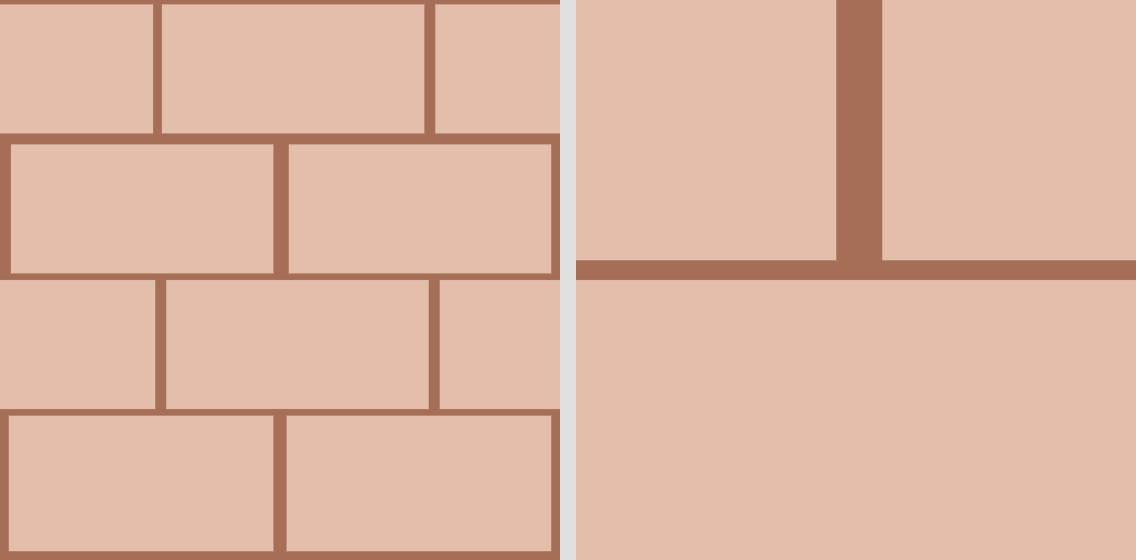
Left: the whole. Right: its middle third, enlarged.
A Shadertoy shader for this pattern:

```glsl
// Signed distance to a mortar joint that wraps around the tile edge (period 256)
float jointDistance(float position, float centre, float halfWidth) {
    return abs(mod(position - centre + 128.0, 256.0) - 128.0) - halfWidth;
}

void mainImage(out vec4 fragColor, in vec2 fragCoord) {
    // 256 units per repeat: four courses, two bricks in each
    float pixel = 256.0 / iResolution.y;
    vec2 p = mod(fragCoord * pixel, 256.0);

    // Horizontal beds, listed upward from the bottom
    vec4 bedCentre = vec4(1.0, 67.5, 129.5, 192.5);
    vec4 bedHalfWidth = vec4(3.0, 1.5, 1.5, 2.5);
    float mortar = 256.0;
    for (int i = 0; i < 4; i++) {
        mortar = min(mortar, jointDistance(p.y, bedCentre[i], bedHalfWidth[i]));
    }

    // Uneven upright joints per course: centre, half width, centre, half width
    vec4 uprights[4] = vec4[4](
        vec4(0.0, 4.0, 128.0, 3.0),
        vec4(73.5, 2.5, 198.5, 2.5),
        vec4(0.5, 4.5, 128.5, 3.5),
        vec4(72.0, 2.0, 196.5, 2.5));
    int course = int(dot(step(bedCentre.yzw, vec3(p.y)), vec3(1.0)));
    vec4 upright = uprights[course];
    mortar = min(mortar, jointDistance(p.x, upright.x, upright.y));
    mortar = min(mortar, jointDistance(p.x, upright.z, upright.w));

    // Flat brick and mortar colours with a smoothed edge
    float brick = smoothstep(-0.7 * pixel, 0.7 * pixel, mortar);
    vec3 colour = mix(vec3(0.65, 0.43, 0.34), vec3(0.886, 0.745, 0.67), brick);
    fragColor = vec4(colour, 1.0);
}
```
